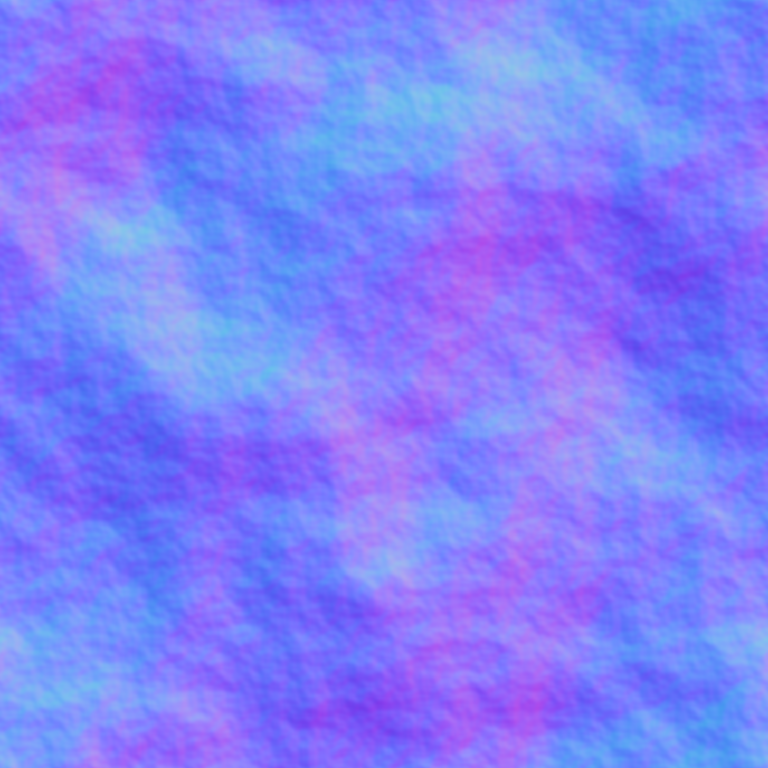
Give the GLSL for this texture map, as a WebGL 1 fragment shader.

```glsl
precision highp float;

uniform vec2 u_resolution;

// Unit direction at a lattice point, repeating every "period" cells
vec2 latticeDirection(vec2 cell, float period) {
  vec2 wrapped = floor(mod(cell + 0.5, period));
  vec3 h = fract(vec3(wrapped, period).xyx * vec3(0.1031, 0.1030, 0.0973) + period * 0.0717);
  h += dot(h, h.yzx + 33.33);
  return normalize(fract((h.xx + h.yz) * h.zy) - 0.499);
}

// Analytic slope of wrapping gradient noise
vec2 noiseSlope(vec2 p, float period) {
  vec2 cell = floor(p);
  vec2 f = p - cell;
  vec2 u = f * f * f * (f * (f * 6.0 - 15.0) + 10.0);
  vec2 du = 30.0 * f * f * (f * (f - 2.0) + 1.0);

  vec2 ga = latticeDirection(cell, period);
  vec2 gb = latticeDirection(cell + vec2(1.0, 0.0), period);
  vec2 gc = latticeDirection(cell + vec2(0.0, 1.0), period);
  vec2 gd = latticeDirection(cell + vec2(1.0, 1.0), period);

  float a = dot(ga, f);
  float b = dot(gb, f - vec2(1.0, 0.0));
  float c = dot(gc, f - vec2(0.0, 1.0));
  float d = dot(gd, f - vec2(1.0, 1.0));

  vec2 blended = mix(mix(ga, gb, u.x), mix(gc, gd, u.x), u.y);
  return blended + du * (u.yx * (a - b - c + d) + vec2(b, c) - a);
}

// Sum of slopes from broad swells down to fine grain
vec2 surfaceSlope(vec2 uv) {
  vec2 slope = vec2(0.0);
  float period = 2.0;
  float steepness = 0.165;
  for (int octave = 0; octave < 6; octave++) {
    vec2 shift = vec2(0.37, 0.61) * period;
    slope += steepness * noiseSlope(uv * period + shift, period);
    period = floor(period * 2.2);
    steepness *= 0.8;
  }
  return slope * vec2(1.0, 1.15);
}

void main() {
  vec2 uv = gl_FragCoord.xy / u_resolution;

  // Encode the surface normal as colour
  vec3 normal = normalize(vec3(-surfaceSlope(uv), 1.0));
  gl_FragColor = vec4(normal * 0.5 + 0.5, 1.0);
}
```
